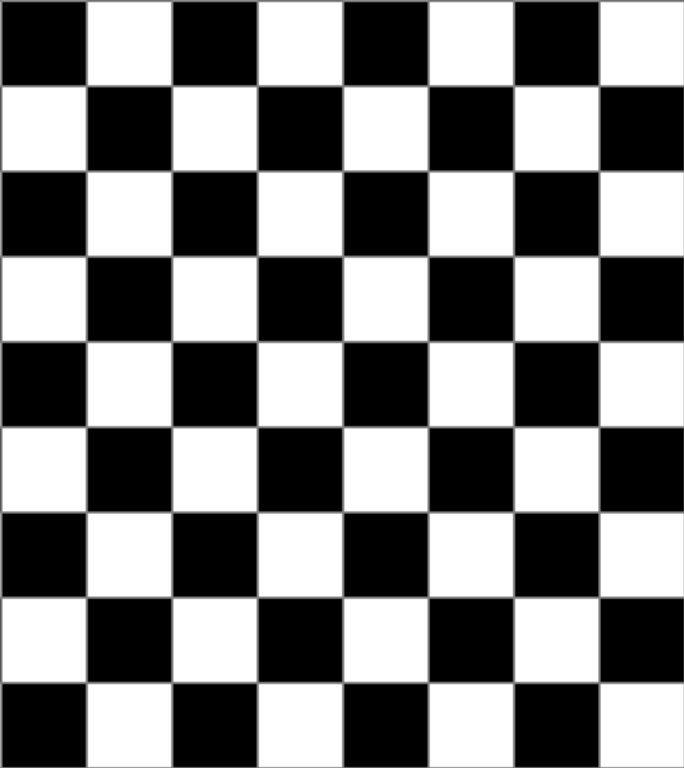
A Shadertoy shader for this pattern:

```glsl
// Black and white checkerboard, eight squares across and nine down.
// Each axis is a softened square wave of +1 and -1; their product gives
// the checks, and its zero crossings leave a fine grey seam at every edge.

// Square wave of period 2 that starts at +1, with soft flips at each integer.
float softSquareWave(float x, float softness) {
    float parity = 1.0 - 2.0 * mod(floor(x), 2.0);
    float edgeDistance = abs(fract(x + 0.5) - 0.5);
    return parity * smoothstep(0.0, softness, edgeDistance);
}

void mainImage(out vec4 fragColor, in vec2 fragCoord) {
    vec2 uv = fragCoord / iResolution.xy;
    uv.y = 1.0 - uv.y;

    // Board coordinates in squares, counted from the top left corner;
    // the small inset leaves a thin seam along the border.
    vec2 board = (uv - vec2(0.002, 0.0013)) / vec2(0.12493, 0.111);

    // Seam half width in squares, never thinner than one pixel.
    vec2 softness = max(vec2(0.026), vec2(8.0, 9.0) / iResolution.xy);

    float check = softSquareWave(board.x, softness.x)
                * softSquareWave(board.y, softness.y);

    // Positive squares are black, negative ones white.
    fragColor = vec4(vec3(0.5 - 0.5 * check), 1.0);
}
```
